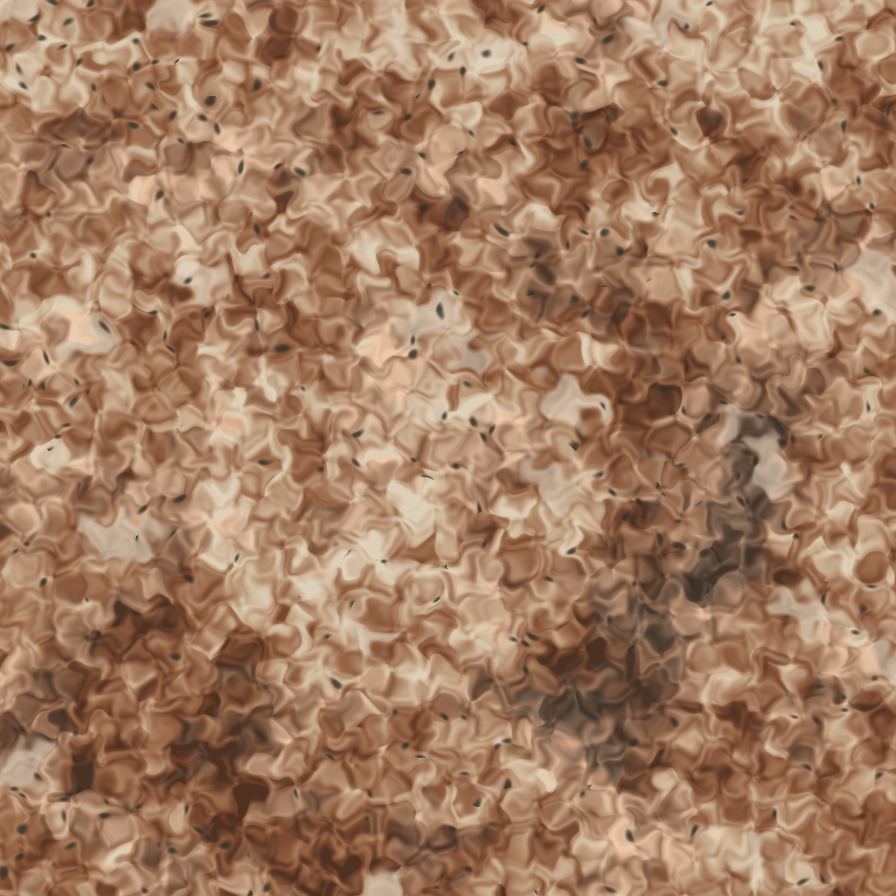
Write a Shadertoy shader that draws this texture.

```glsl
// Polished reddish-brown granite: mottled rust and cream grains, smoky veins, black flecks.

// Mineral colours from dark to pale, with the tone (in standard deviations) of each
const int STOPS = 7;
const vec3 MINERAL[STOPS] = vec3[STOPS](
    vec3(0.31, 0.19, 0.13), vec3(0.45, 0.27, 0.18), vec3(0.58, 0.38, 0.26),
    vec3(0.66, 0.49, 0.37), vec3(0.74, 0.60, 0.48), vec3(0.81, 0.71, 0.60),
    vec3(0.87, 0.81, 0.72));
const float TONE[STOPS] = float[STOPS](-2.7, -1.6, -0.67, 0.13, 0.8, 1.5, 2.5);

const vec3 SMOKE_TINT = vec3(1.19, 0.93, 0.75);
const vec3 FLECK_COLOR = vec3(0.20, 0.18, 0.15);
const vec3 QUARTZ_COLOR = vec3(0.82, 0.75, 0.67);

// Feature frequencies, in repeats per canvas height
const float REGION_FREQ = 3.5;
const float CLUMP_FREQ = 10.0;
const float BLOTCH_FREQ = 27.0;
const float GRAIN_FREQ = 50.0;
const float FINE_FREQ = 78.0;
const float FLECK_FREQ = 42.0;
const float QUARTZ_FREQ = 8.0;

const float GRAIN_SHARPNESS = 13.0;
const float CONTRAST = 0.97;
const vec2 VEIN_START = vec2(0.68, 0.19);
const vec2 VEIN_END = vec2(0.88, 0.57);
const float VEIN_WIDTH = 0.075;

vec2 hash22(vec2 p) {
    vec3 q = fract(p.xyx * vec3(0.1031, 0.1030, 0.0973));
    q += dot(q, q.yzx + 33.33);
    return fract((q.xx + q.yz) * q.zy);
}

float cornerSlope(vec2 cell, vec2 offset) {
    float angle = 6.2832 * hash22(cell).x;
    return dot(vec2(cos(angle), sin(angle)), offset);
}

// Gradient noise scaled to a standard deviation of about one
float noise(vec2 p) {
    vec2 i = floor(p), f = fract(p), e = vec2(0, 1);
    vec2 u = f * f * f * (f * (f * 6.0 - 15.0) + 10.0);
    float low = mix(cornerSlope(i, f), cornerSlope(i + e.yx, f - e.yx), u.x);
    float high = mix(cornerSlope(i + e, f - e), cornerSlope(i + 1.0, f - 1.0), u.x);
    return mix(low, high, u.y) / 0.21;
}

// Softly bounded angular cells, each with its own random tone
float grains(vec2 p) {
    vec2 cell = floor(p);
    float sum = 0.0, total = 0.0;
    for (int y = -1; y <= 1; y++)
    for (int x = -1; x <= 1; x++) {
        vec2 id = cell + vec2(x, y);
        vec2 d = id + hash22(id) - p;
        float weight = exp(-GRAIN_SHARPNESS * dot(d, d));
        sum += weight * (hash22(id + 71.0).x - 0.5);
        total += weight;
    }
    return sum / total / 0.26;
}

// Coverage of scattered oval spots; radius and softness are in cell units
float spots(vec2 p, float chance, float radius, float softness) {
    vec2 cell = floor(p);
    float cover = 0.0;
    for (int y = -1; y <= 1; y++)
    for (int x = -1; x <= 1; x++) {
        vec2 id = cell + vec2(x, y);
        vec2 pick = hash22(id + 19.0);
        vec2 d = p - id - hash22(id + 7.0);
        float angle = 6.2832 * pick.y;
        vec2 axis = vec2(cos(angle), sin(angle));
        d = vec2(dot(d, axis) * 0.7, dot(d, vec2(-axis.y, axis.x)) * 1.2);
        float size = radius * mix(0.6, 1.2, hash22(id + 43.0).x);
        float spot = 1.0 - smoothstep(size - softness, size + softness, length(d));
        cover = max(cover, spot * step(pick.x, chance));
    }
    return cover;
}

float segmentDistance(vec2 p, vec2 a, vec2 b) {
    vec2 ab = b - a;
    return length(p - a - ab * clamp(dot(p - a, ab) / dot(ab, ab), 0.0, 1.0));
}

vec3 mineralColor(float tone) {
    vec3 color = MINERAL[0];
    for (int i = 1; i < STOPS; i++)
        color = mix(color, MINERAL[i], clamp((tone - TONE[i - 1]) / (TONE[i] - TONE[i - 1]), 0.0, 1.0));
    return color;
}

void mainImage(out vec4 fragColor, in vec2 fragCoord) {
    vec2 uv = fragCoord / iResolution.y;
    vec2 warp = vec2(noise(uv * 38.0 + 5.0), noise(uv * 38.0 + 57.0));
    vec2 p = uv + 0.0045 * warp;

    // Broad shading: a smoky diagonal vein and a darker lower-left corner
    vec2 drift = 0.025 * vec2(noise(uv * 7.0 + 31.0), noise(uv * 7.0 + 83.0));
    float veinDistance = segmentDistance(uv + drift, VEIN_START, VEIN_END) / VEIN_WIDTH;
    float vein = exp(-veinDistance * veinDistance);
    float corner = 1.0 - smoothstep(0.15, 0.65, length(uv * vec2(0.75, 1.2)));
    float clump = noise(p * CLUMP_FREQ + 13.0);

    // Layered grain tone
    float tone = 0.35 * noise(uv * REGION_FREQ + 3.0)
               + 0.45 * clump
               + 0.45 * noise(p * BLOTCH_FREQ + 29.0)
               + 0.55 * grains(p * GRAIN_FREQ)
               + 0.40 * noise(p * FINE_FREQ + 47.0);
    tone = CONTRAST * tone + 0.22 - 1.15 * vein - 0.75 * corner;
    vec3 color = mineralColor(tone);

    // Greyer patches among the rust
    float smoke = 0.55 * smoothstep(0.1, 1.6, noise(uv * 8.0 + 91.0) + 0.6 * noise(p * 35.0 + 67.0));
    smoke = clamp(smoke + 0.6 * vein, 0.0, 1.0);
    float luma = dot(color, vec3(0.299, 0.587, 0.114));
    color = mix(color, luma * SMOKE_TINT, smoke);

    // Pale quartz crystals and clustered dark flecks
    float quartz = spots((p + 0.004 * warp) * QUARTZ_FREQ, 0.22, 0.19, 0.06);
    color = mix(color, QUARTZ_COLOR + 0.025 * tone, 0.75 * quartz);
    float cluster = smoothstep(-0.6, 1.5, noise(uv * 9.0 + 23.0) + 1.2 * vein);
    float fleck = spots((uv + 0.002 * warp) * FLECK_FREQ, 0.04 + 0.22 * cluster, 0.16, 0.11);
    color = mix(color, FLECK_COLOR, 0.8 * fleck);

    fragColor = vec4(color, 1.0);
}
```
